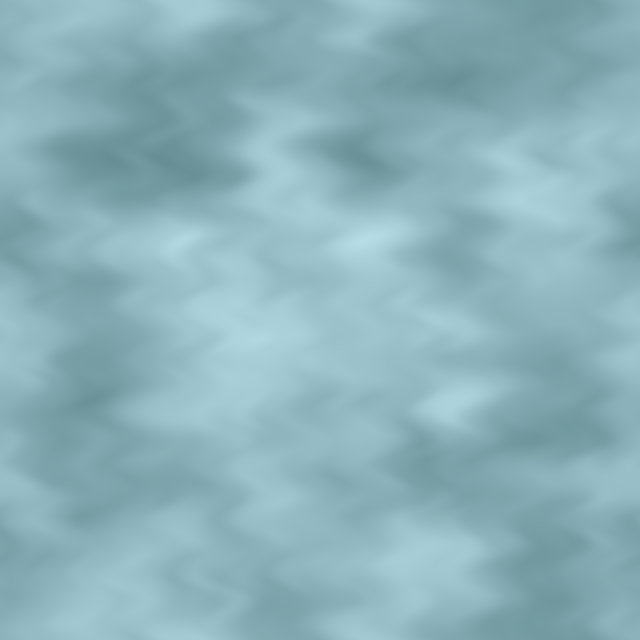
Reproduce this texture procedurally as a three.js fragment shader.

```glsl
// Soft, misty teal water: blurred cloudy blotches with a rippled sideways sway.

varying vec2 vUv;

const float TAU = 6.2831853;
const vec3 DEEP_TEAL = vec3(0.35, 0.505, 0.53);
const vec3 PALE_AQUA = vec3(0.725, 0.875, 0.91);

const vec2 BLOTCH_CELLS = vec2(7.0, 8.0);
const float RIPPLE_COUNT = 12.0;
const float RIPPLE_SWAY = 0.017;

float hash(vec2 cell, float seed) {
  return fract(sin(dot(cell, vec2(127.1, 311.7)) + seed * 74.7) * 43758.5453);
}

// Value noise whose lattice wraps after a whole number of cells.
float tileNoise(vec2 uv, vec2 cells, float seed) {
  vec2 p = uv * cells;
  vec2 cell = floor(p);
  vec2 f = fract(p);
  vec2 blend = f * f * (3.0 - 2.0 * f);
  vec2 low = mod(cell, cells);
  vec2 high = mod(cell + 1.0, cells);
  float bottom = mix(hash(low, seed), hash(vec2(high.x, low.y), seed), blend.x);
  float top = mix(hash(vec2(low.x, high.y), seed), hash(high, seed), blend.x);
  return mix(bottom, top, blend.y);
}

// Octaves double in cell count, so every layer keeps tiling.
float tileFbm(vec2 uv, vec2 cells, float gain) {
  float sum = 0.0;
  float total = 0.0;
  float weight = 1.0;
  for (int i = 0; i < 3; i++) {
    sum += weight * tileNoise(uv, cells, float(i) + 1.0);
    total += weight;
    weight *= gain;
    cells *= 2.0;
  }
  return sum / total;
}

// Sideways sway that repeats a whole number of times up the canvas.
vec2 sway(vec2 uv, float count, float amount) {
  return uv + vec2(amount * sin(TAU * count * uv.y), 0.0);
}

void main() {
  vec2 uv = sway(vUv, RIPPLE_COUNT, RIPPLE_SWAY);
  float light = tileFbm(uv, BLOTCH_CELLS, 0.45);
  gl_FragColor = vec4(mix(DEEP_TEAL, PALE_AQUA, light), 1.0);
}
```
